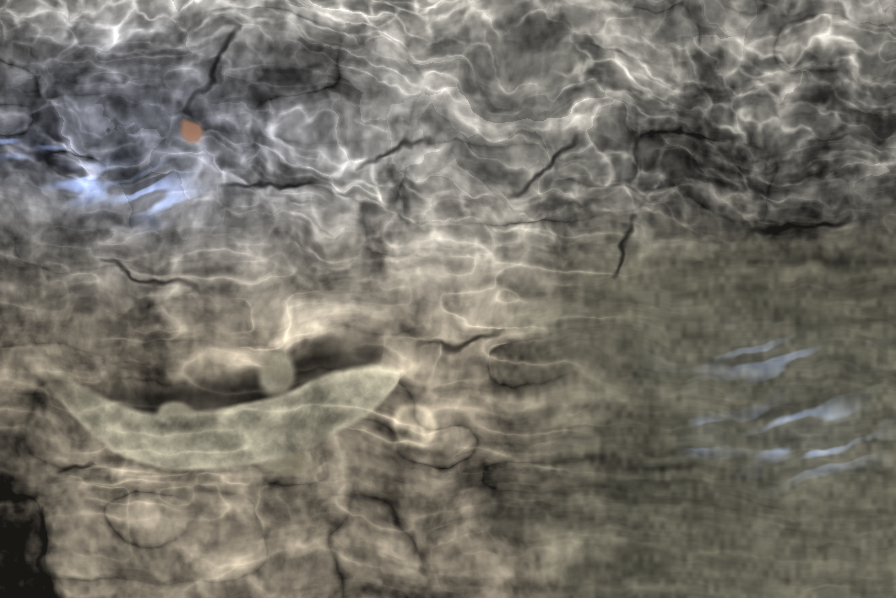
Reproduce this texture procedurally as a Shadertoy shader.

```glsl
// A pale fish resting over a rocky stream bed, seen through rippled sunlit water.
// Soft blobs give broad light; warped cell borders and stretched ridged noise
// make the caustics; curves and segments make the fish and the cracks.

float hash(vec2 p) {
    return fract(sin(dot(p, vec2(127.1, 311.7))) * 43758.5453);
}

float noise(vec2 p) {
    vec2 i = floor(p), f = fract(p);
    f = f * f * (3. - 2. * f);
    return mix(mix(hash(i), hash(i + vec2(1, 0)), f.x),
               mix(hash(i + vec2(0, 1)), hash(i + 1.), f.x), f.y);
}

float fbm(vec2 p) {
    float sum = 0., amp = .5;
    for (int i = 0; i < 5; i++) {
        sum += amp * noise(p);
        p = mat2(1.6, 1.2, -1.2, 1.6) * p + 7.3;
        amp *= .5;
    }
    return sum - .48;
}

float ridge(vec2 p) {
    return 1. - abs(2. * noise(p) - 1.);
}

// Gap between the two nearest cell centers, and the nearest cell's tone
vec2 cells(vec2 p) {
    float near = 9., next = 9., tone = 0.;
    for (int k = 0; k < 9; k++) {
        vec2 id = floor(p) + vec2(k % 3 - 1, k / 3 - 1);
        float d = length(id + vec2(hash(id), hash(id + 41.)) - p);
        if (d < near) { next = near; near = d; tone = hash(id + 9.); }
        else next = min(next, d);
    }
    return vec2(next - near, tone);
}

float blob(vec2 p, float x, float y, float rx, float ry) {
    vec2 q = (p - vec2(x, y)) / vec2(rx, ry);
    return exp(-dot(q, q));
}

// Thin line that tapers to both ends
float crack(vec2 p, float x0, float y0, float x1, float y1) {
    vec2 a = vec2(x0, y0), d = vec2(x1, y1) - a;
    float t = clamp(dot(p - a, d) / dot(d, d), 0., 1.);
    return smoothstep(.009, 0., length(p - a - d * t)) * sqrt(4. * t * (1. - t));
}

// Signed distance to the curved body
float fishBody(vec2 p) {
    float dx = p.x - .3, bend = dx < 0. ? 2.3 : .78, slope = 2. * bend * dx;
    float halfWidth = .053 * smoothstep(-.1, .38, p.x) * sqrt(clamp((.67 - p.x) / .11, 0., 1.));
    float d = abs(p.y - .265 - bend * dx * dx) / sqrt(1. + slope * slope) - halfWidth;
    return max(d, max(p.x - .67, .03 - p.x));
}

void mainImage(out vec4 fragColor, in vec2 fragCoord) {
    vec2 p = fragCoord / iResolution.xy * vec2(1.5, 1);
    vec2 warp = vec2(fbm(p * 7.), fbm(p * 7. + 31.));
    vec2 w = p + .07 * warp, s = p + .16 * warp;

    // Broad light and shade of the bed
    float light = .42 + .15 * blob(s, .7, .88, .25, .18)
        + .14 * blob(s, .6, .54, .32, .13) + .1 * blob(s, .38, .06, .4, .13)
        + .1 * blob(s, 1.28, 1., .25, .08) + .1 * blob(s, .25, 1., .25, .06)
        - .16 * blob(s, .42, .83, .13, .12) - .14 * blob(s, .06, .82, .2, .13)
        - .21 * blob(s, 1.27, .74, .28, .15) - .13 * blob(s, 1.08, .17, .22, .14)
        - .07 * blob(s, 1.4, .46, .25, .16) - .3 * blob(s, 0., .11, .08, .15);
    float calm = smoothstep(.78, 1.08, s.x) * smoothstep(.68, .5, s.y);
    float upper = smoothstep(.52, .74, s.y), busy = 1. - .75 * calm;
    vec3 tint = mix(vec3(1.02, 1, .95), vec3(1.07, 1, .88), smoothstep(.75, .35, p.y));
    tint = mix(tint, vec3(1.02, 1, .86), calm);
    tint = mix(tint, vec3(.97, .99, 1.08), blob(p, .2, .78, .35, .17));

    // Rock grain, drawn-out streaks and crevices
    light += .55 * fbm(w * 15.) * busy + .25 * fbm(w * 50. + 4.) * busy;
    light += .2 * fbm(vec2(w.x * 9. + w.y * 5., w.y * 65.));
    light += .1 * (noise(p * vec2(110, 75)) - .5);
    light -= .22 * pow(ridge(w * vec2(8, 15) + 9.), 9.) * busy * noise(p * 8. + 6.);

    // Caustics: broken lenses above, flat wavy ribbons below
    vec2 q = mat2(.9, .35, -.4, 1.1) * (p + .13 * warp + .012 * noise(p * 40.));
    vec2 net = cells(q * vec2(15, 22));
    float patchy = smoothstep(.25, .75, noise(p * 8. + 2.));
    float lens = .75 * exp(-net.x * net.x * 22.) * patchy + .45 * (net.y - .5);
    float wave = pow(ridge(q * vec2(9, 27)), 4.) - .25;
    float ribbon = pow(ridge(vec2(w.x * 8., w.y * 27. + 2. * w.x)), 4.);
    float glitter = pow(ridge(w * vec2(20, 36) + 5.), 6.);
    light += upper * (lens + .5 * wave) * (.03 + .6 * max(light, 0.));
    light += (1. - upper) * busy * (.36 * ribbon * noise(p * 9. + 3.) - .05);
    light += .3 * glitter * (1. - calm) * noise(p * 11.) * noise(p * 5.);

    // Fissures between the slabs
    vec2 c = p + .13 * warp + .015 * (noise(p * 35.) - .5);
    float dark = crack(c, .32, .8, .4, .93) + crack(c, .35, .67, .53, .71)
        + crack(c, .57, .75, .74, .77) + crack(c, .84, .7, .96, .77)
        + crack(c, 1.01, .52, 1.06, .65) + crack(c, .2, .57, .36, .53)
        + crack(c, .66, .42, .86, .46) + crack(c, 1.25, .6, 1.42, .63)
        + crack(c, .03, 0., .07, .15) + crack(c, .08, .22, .16, .26);
    vec3 color = max(light * (1. - .6 * min(dark, 1.)), .09) * tint;

    // Fish: cast shadow, fins, then the mottled body
    vec2 f = p + .025 * warp;
    color *= 1. - .6 * smoothstep(.025, -.02, fishBody(f - vec2(-.03, .04))) * smoothstep(.14, .26, p.x);
    float fins = blob(f, .462, .378, .032, .04) + blob(f, .48, .225, .045, .022)
        + blob(f, .295, .315, .03, .018);
    color = mix(color, vec3(.6, .58, .5) + .5 * fbm(w * 30.), .75 * smoothstep(.2, .6, fins));
    float body = fishBody(f);
    float flank = .52 + .55 * fbm(w * 26.) + .25 * fbm(p * 70.) + .16 * ribbon
        + .22 * blob(p, .62, .36, .07, .035) + .1 * smoothstep(-.02, 0., body);
    color = mix(color, flank * vec3(1.05, 1.02, .89), .85 * smoothstep(.006, -.006, body) * smoothstep(.02, .18, p.x));

    // Round pebble and a rust-coloured leaf
    float pebble = length(f - vec2(.695, .292)) - .033;
    color += (.1 * smoothstep(.006, -.006, pebble) + .17 * exp(-pebble * pebble * 3e4)) * vec3(1, .95, .8);
    color = mix(color, vec3(.68, .5, .4), .8 * smoothstep(.3, .7, blob(w, .32, .77, .024, .022)));

    // Sky glints on the surface
    float sky = blob(p, .04, .755, .07, .035) + blob(p, .14, .69, .06, .03)
        + blob(p, .26, .67, .06, .04) + blob(p, 1.18, .27, .035, .025)
        + blob(p, 1.35, .27, .09, .055) + .5 * blob(p, 1.3, .4, .13, .04);
    float dashes = smoothstep(.45, .8, noise(vec2(w.x * 13. + w.y * 9., w.y * 60. - w.x * 18.)));
    color += sky * (.05 + .5 * dashes) * vec3(.55, .68, 1);
    fragColor = vec4(clamp(color, 0., 1.), 1);
}
```
